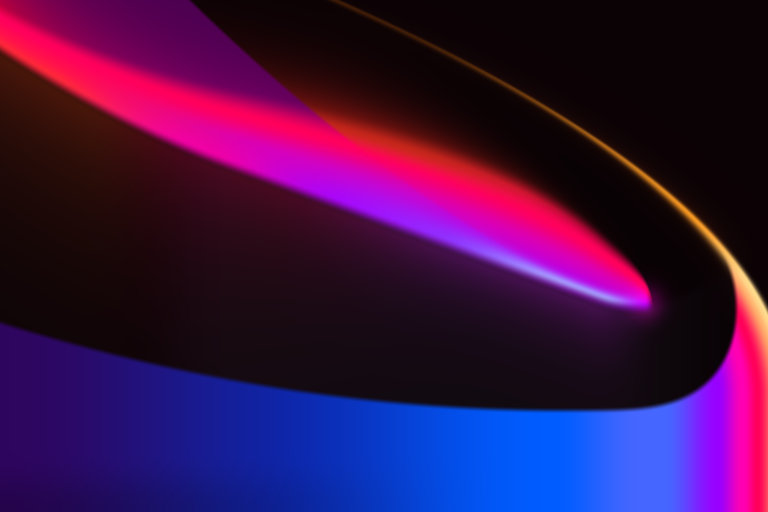
Reproduce this background procedurally as a Shadertoy shader.

```glsl
// Dark curved body lit by a pink-violet beam, with a blue floor glow and an amber rim

// Smooth ramp from 0 at a to 1 at b; the ends may be in either order
float ramp(float a, float b, float x) {
    float t = clamp((x - a) / (b - a), 0.0, 1.0);
    return t * t * (3.0 - 2.0 * t);
}

// Signed distance to the rounded nose and long underside of the body
float bodyDistance(vec2 p) {
    float left = min(p.x - 1.1, 0.0);
    float depth = 0.196 - 0.142 * left * left;
    float w = max(p.x - 1.1, 0.0) / 0.3375;
    float q = p.y < 0.395 ? (0.395 - p.y) / depth : (p.y - 0.395) / 0.22;
    return (length(vec2(w * w, q)) - 1.0) * depth;
}

// Blue floor that turns violet, pink and amber towards the rim
vec3 floorLight(vec2 p, float inset) {
    vec3 c = mix(vec3(0.18, 0.02, 0.37), vec3(0.05, 0.15, 0.67), ramp(0.0, 0.65, p.x));
    c = mix(c, vec3(0.0, 0.36, 1.0), ramp(0.5, 1.08, p.x));
    c = mix(c, vec3(0.27, 0.4, 1.0), ramp(1.08, 1.25, p.x));
    c *= 1.0 - 0.2 * ramp(0.12, 0.0, p.y) * ramp(1.0, 0.2, p.x);
    c = mix(c, vec3(0.6, 0.0, 1.0), ramp(0.24, 0.13, inset));
    c = mix(c, vec3(1.0, 0.0, 0.7), ramp(0.135, 0.085, inset));
    c = mix(c, vec3(1.0, 0.0, 0.35), ramp(0.085, 0.055, inset));
    return mix(c, vec3(1.0, 0.65, 0.4), ramp(0.057, 0.015, inset));
}

// Body shading with the tapering beam and the veil that crosses it
vec3 bodyLight(vec2 p) {
    float x = p.x;
    float bend = max(0.45 - x, 0.0);
    float lift = max(x - 1.17, 0.0);
    float lower = 0.41 + 0.367 * (1.172 - x) + 0.32 * bend * bend + 2.5 * lift * lift;
    float t = max(1.275 - x, 0.0);
    float thick = 0.42 * sqrt(t) * exp(-t - 0.35 * t * t);
    float h = p.y - lower;
    float v = h / max(thick, 0.001);
    float above = max(h - thick, 0.0);

    // Diagonal veil edge
    float u = 1.17 - x;
    float diagonal = 0.418 + 0.48 * u + 0.31 * u * u;
    float veil = ramp(0.006, -0.006, p.y - diagonal) * ramp(1.2, 1.1, x);

    // Faint light under the beam
    vec3 base = mix(vec3(0.04, 0.012, 0.025), vec3(0.065, 0.038, 0.06),
        ramp(0.25, 0.45, x) * ramp(1.42, 1.2, x));
    vec3 under = mix(vec3(0.26, 0.08, 0.015), vec3(0.24, 0.0, 0.07), ramp(0.15, 0.4, x));
    under = mix(under, vec3(0.25, 0.03, 0.3), ramp(0.5, 0.95, x));
    float reach = mix(0.2, 0.07, ramp(0.1, 1.0, x));
    vec3 c = base + under * exp(min(h, 0.0) / reach) * ramp(1.3, 1.15, x) * ramp(0.02, -0.02, h);

    // Red haze and purple veil over the beam
    float hazeReach = mix(0.015, 0.055, ramp(1.2, 0.6, x));
    vec3 haze = vec3(0.035, 0.006, 0.015)
        + vec3(0.62, 0.1, 0.07) * exp(-above / hazeReach) * ramp(1.27, 1.0, x);
    vec3 veilColor = mix(vec3(0.27, 0.0, 0.31), vec3(0.46, 0.0, 0.4), exp(-above / 0.07));
    veilColor = mix(veilColor, vec3(0.75, 0.0, 0.22), exp(-x / 0.17 - above / 0.12));
    c = mix(c, mix(haze, veilColor, veil), ramp(-0.01, 0.02, h));

    // Beam colours from lower edge to upper edge
    vec3 low = mix(vec3(1.0, 0.18, 0.2), vec3(0.95, 0.0, 0.65), ramp(0.1, 0.38, x));
    low = mix(low, vec3(0.65, 0.0, 1.0), ramp(0.4, 0.7, x));
    vec3 middle = mix(vec3(1.0, 0.06, 0.3), vec3(0.85, 0.0, 0.72), ramp(0.1, 0.55, x));
    vec3 beam = mix(low, middle, ramp(0.0, 0.5, v));
    beam = mix(beam, vec3(1.0, 0.0, 0.36), ramp(0.4, 0.82, v));
    beam = mix(beam, vec3(0.85, 0.18, 0.12),
        ramp(0.72, 1.0, v) * (1.0 - veil) * ramp(1.15, 0.8, x));
    beam = mix(beam, vec3(0.65, 0.05, 1.0), 0.5 * veil * ramp(0.85, 0.1, v) * ramp(0.45, 0.75, x));

    // Pale blue streak along the lower edge
    float streakWidth = mix(0.045, 0.012, ramp(0.7, 1.15, x));
    float streak = exp(-pow((h - 0.012) / streakWidth, 2.0)) * ramp(0.6, 1.05, x);
    vec3 streakColor = mix(vec3(0.5, 0.3, 1.0), vec3(0.65, 0.65, 1.0), ramp(0.85, 1.1, x));
    beam = mix(beam, streakColor, 0.9 * streak * ramp(1.27, 1.18, x));

    float mask = ramp(-0.013, 0.016, h) * ramp(1.2, 0.8, v) * ramp(1.28, 1.26, x);
    c = mix(c, beam, mask);
    vec2 tip = p - vec2(1.262, 0.408);
    return c + vec3(0.32, 0.0, 0.28) * exp(-900.0 * dot(tip, tip)) * (1.0 - 0.6 * mask);
}

void mainImage(out vec4 fragColor, in vec2 fragCoord) {
    vec2 p = fragCoord / iResolution.xy * vec2(1.5, 1.0);

    // Parabolic rim: horizontal inset and distance across the line
    float s = max(p.y - 0.379, -0.15);
    float inset = 1.5 - s * (0.46 + 1.45 * s) - p.x;
    float slope = 0.46 + 2.9 * s;
    float across = inset / sqrt(1.0 + slope * slope);

    vec3 c = bodyLight(p);
    float lit = ramp(-0.006, 0.008, bodyDistance(p)) * ramp(0.58, 0.46, p.y);
    c = mix(c, floorLight(p, inset), lit);
    c = mix(vec3(0.045, 0.008, 0.02), c, ramp(-0.006, 0.006, across));

    // Rim line, brighter and wider towards the nose
    float power = ramp(1.1, 0.4, p.y);
    float width = mix(0.004, 0.009, ramp(0.8, 0.4, p.y)) * (across > 0.0 ? 1.4 : 0.8);
    vec3 rim = mix(vec3(0.3, 0.14, 0.03), vec3(1.0, 0.62, 0.14), ramp(0.95, 0.55, p.y));
    rim = mix(rim, vec3(1.0, 0.86, 0.55), ramp(0.58, 0.44, p.y));
    float line = exp(-pow(across / width, 2.0)) * mix(0.75, 1.0, power);
    c = mix(c, rim, line);
    c += vec3(0.2, 0.08, 0.015) * power * exp(-abs(across) / 0.014) * (1.0 - lit) * (1.0 - line);

    fragColor = vec4(clamp(c, 0.0, 1.0), 1.0);
}
```
